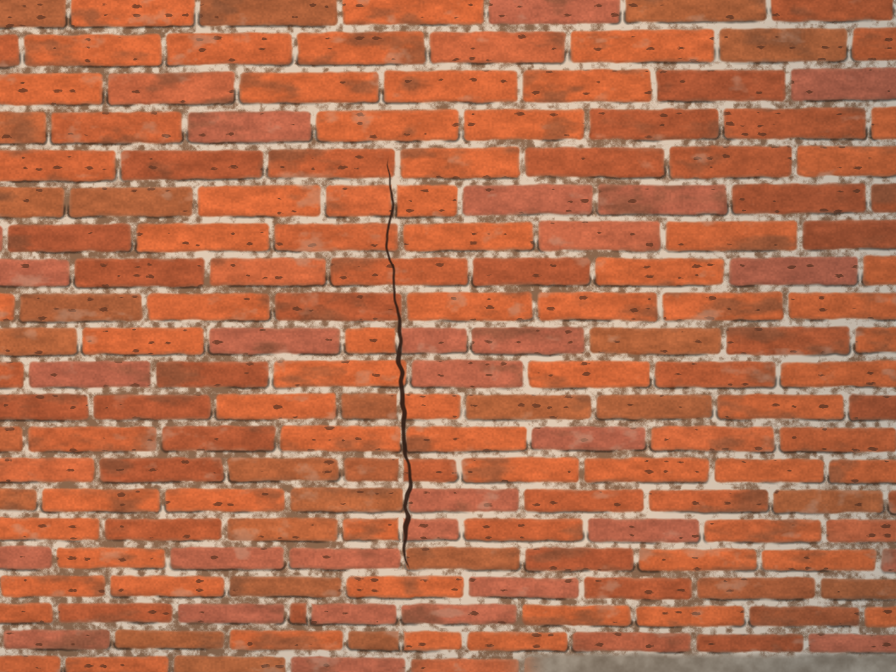
Reproduce this texture procedurally as a Shadertoy shader.

```glsl
float hash(vec2 p) {
    vec3 q = fract(vec3(p.xyx) * 0.1031);
    q += dot(q, q.yzx + 33.33);
    return fract((q.x + q.y) * q.z);
}

float noise(vec2 p) {
    vec2 i = floor(p), f = fract(p);
    f = f * f * (3.0 - 2.0 * f);
    return mix(mix(hash(i), hash(i + vec2(1, 0)), f.x),
               mix(hash(i + vec2(0, 1)), hash(i + vec2(1, 1)), f.x), f.y);
}

float fbm(vec2 p) {
    float sum = 0.0, amp = 0.5;
    for (int i = 0; i < 4; i++) {
        sum += amp * noise(p);
        p = p * 2.03 + 17.1;
        amp *= 0.5;
    }
    return sum / 0.9375;
}

// Dark chips scattered over a jittered grid
float pits(vec2 p) {
    vec2 cell = floor(p);
    vec2 center = 0.35 + 0.3 * vec2(hash(cell + 3.7), hash(cell + 9.2));
    vec2 offset = (fract(p) - center) * vec2(0.8, 1.2);
    float radius = 0.05 + 0.17 * hash(cell + 21.0);
    float dist = length(offset) + 0.14 * (noise(p * 7.0) - 0.5);
    return step(0.77, hash(cell)) * (1.0 - smoothstep(radius - 0.07, radius + 0.07, dist));
}

vec3 brickColor(vec2 id, vec2 p) {
    float tone = hash(id * 2.0 + 5.0), kind = hash(id * 2.0 + 41.0);
    vec3 col = mix(vec3(0.68, 0.34, 0.21), vec3(0.83, 0.41, 0.23), smoothstep(0.0, 0.65, tone));
    col = mix(col, vec3(0.72, 0.40, 0.31), 0.8 * smoothstep(0.76, 0.84, kind));
    col = mix(col, vec3(0.66, 0.39, 0.24), 0.7 * (1.0 - smoothstep(0.08, 0.14, kind)));

    // Kiln stains, streaks and grain
    float stain = fbm(p * vec2(13.0, 28.0) + id * 3.1);
    col = mix(col, vec3(0.48, 0.31, 0.22), 0.55 * smoothstep(0.57, 0.78, stain));
    col *= 0.86 + 0.28 * fbm(p * vec2(40.0, 85.0));
    col *= 0.95 + 0.10 * noise(p * 330.0);
    return mix(col, vec3(0.38, 0.22, 0.15), 0.75 * pits(p * vec2(42.0, 62.0)));
}

void mainImage(out vec4 fragColor, in vec2 fragCoord) {
    vec2 p = fragCoord / iResolution.y;
    float aa = 1.0 / iResolution.y;
    p.y = 1.0 - p.y;

    // Uneven edges and slightly converging courses
    vec2 w = p + 0.0045 * (vec2(fbm(p * 38.0), fbm(p * 38.0 + 70.0)) - 0.5);
    w.y += p.x * (0.008 - 0.013 * p.y) + 0.003 * (noise(p * vec2(6.0, 15.0)) - 0.5);

    // Course heights shrink down the wall
    float course = (0.0594 - sqrt(0.003528 - 0.002152 * (w.y - 0.0174))) / 0.001076;
    float row = floor(course + 0.5);
    float height = 0.0594 - 0.001076 * row;
    float pitch = 0.2083 - 0.002 * row;
    float odd = mod(row, 2.0);

    // Running bond with irregular brick lengths
    float anchor = 0.6 - 0.09 * exp(-0.45 * row);
    float u = (w.x - anchor) / pitch + 0.5 * odd;
    u += 0.11 * (noise(vec2(u + 40.0, row * 7.3 + 3.0)) - 0.5);
    vec2 id = vec2(floor(u) + 20.0, row + 3.0);
    vec2 q = vec2((fract(u) - 0.5) * pitch, (course - row) * height);
    vec2 halfSize = vec2(pitch * 0.5 - 0.0042, height * 0.5 - 0.0048);
    halfSize.y -= 0.0015 * hash(id + 60.0);
    vec2 e = abs(q) - halfSize + 0.006;
    float d = length(max(e, 0.0)) + min(max(e.x, e.y), 0.0) - 0.006;

    // Half bricks beside the crack, and one short closer
    bool closer = row == 18.0;
    if (closer || (odd > 0.5 && (row == 5.0 || row > 8.0) && row != 17.0)) {
        float cut = closer ? 0.46 : 0.597 - 0.0012 * max(13.0 - row, 0.0);
        d = max(d, 0.0042 - abs(w.x - cut));
        id.x += 0.5 * step(cut, w.x);
    }

    // Sandy mortar, paler toward the right
    float pale = fbm(p * 95.0) + 0.55 * (fbm(p * 9.0 + 5.0) - 0.5) + 0.12 * (p.x - 0.65);
    vec3 mortar = mix(vec3(0.54, 0.40, 0.30), vec3(0.88, 0.79, 0.70), smoothstep(0.2, 0.68, pale));
    float shadow = (1.0 - smoothstep(0.0, 0.005, d)) * smoothstep(0.0, 0.01, q.y);
    mortar *= 1.0 - 0.55 * shadow * smoothstep(0.3, 0.65, noise(p * 28.0));

    // Brick faces with worn rims
    vec3 brick = brickColor(id, p);
    float rim = smoothstep(-0.006, 0.0, d);
    brick *= 1.0 - 0.16 * rim * smoothstep(-0.005, 0.01, q.y);
    brick = mix(brick, vec3(0.80, 0.58, 0.45), 0.35 * rim * noise(p * 80.0));
    float smear = smoothstep(0.65, 0.83, fbm(p * vec2(22.0, 34.0) + 30.0));
    brick = mix(brick, vec3(0.78, 0.60, 0.50), 0.45 * smear);
    vec3 col = mix(brick, mortar, smoothstep(-0.0008 - aa, 0.0008 + aa, d));

    // Grey footing at the lower right
    float footing = smoothstep(0.968, 0.980, p.y + 0.012 * (fbm(p * 25.0) - 0.5));
    footing *= smoothstep(0.74, 0.82, p.x);
    col = mix(col, mix(vec3(0.48, 0.41, 0.34), vec3(0.72, 0.65, 0.57), fbm(p * 50.0)), footing);

    // Branchless settling crack, widest halfway down
    float path = 0.578 + 0.06 * (p.y - 0.286) + 0.018 * (noise(vec2(p.y * 17.0, 4.0)) - 0.5);
    path += 0.007 * (noise(vec2(p.y * 65.0, 8.0)) - 0.5);
    float span = smoothstep(0.22, 0.31, p.y) * (1.0 - smoothstep(0.79, 0.86, p.y));
    float width = span * (0.0012 + 0.0026 * smoothstep(0.44, 0.53, p.y) * noise(vec2(p.y * 45.0, 2.0)));
    float crack = 1.0 - smoothstep(width - aa, width + aa + 0.0008, abs(p.x - path));
    col = mix(col, vec3(0.18, 0.11, 0.08), 0.92 * crack * smoothstep(0.0, 0.3, span));

    // Dimmer, browner light at the right and bottom
    float dim = smoothstep(0.85, 1.45, p.x) + 0.5 * smoothstep(0.8, 1.05, p.y);
    col = mix(col, col * vec3(0.82, 0.87, 0.92), min(dim, 1.0));
    fragColor = vec4(clamp(col, 0.0, 1.0), 1.0);
}
```
